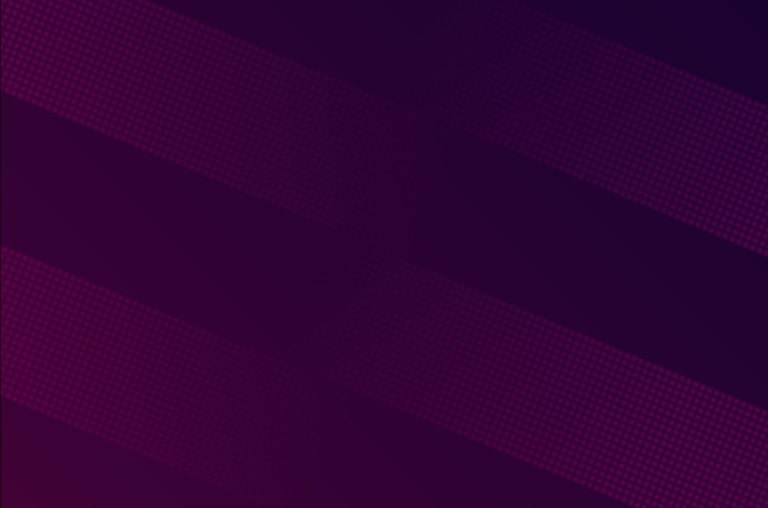
Give the GLSL for this background, as a Shadertoy shader.

```glsl
// Dark plum-to-indigo diagonal gradient crossed by slanted halftone stripes.
// A rotated frame gives the stripes and dot grid; alternate stripes fade
// toward the middle from the left or from the right.

// Soft round dots on a square grid, one per unit cell.
float halftone(vec2 grid) {
    return 1.0 - smoothstep(0.08, 0.58, length(fract(grid) - 0.5));
}

void mainImage(out vec4 fragColor, in vec2 fragCoord) {
    vec2 p = fragCoord / iResolution.y;
    float aspect = iResolution.x / iResolution.y;
    float pixel = 1.0 / iResolution.y;

    // Background gradient, lower left to upper right
    float diagonal = (p.x + p.y) / (aspect + 1.0);
    vec3 color = mix(vec3(0.265, 0.008, 0.212), vec3(0.10, 0.006, 0.188),
                     pow(diagonal, 0.74));

    // Stripe frame: x runs along the stripes, y across them
    vec2 down = vec2(p.x, 1.0 - p.y);
    vec2 axis = vec2(0.9233, 0.3841);
    vec2 slant = vec2(dot(down, axis), dot(down, vec2(-axis.y, axis.x)));

    // Alternating stripes with smooth edges
    float stripeWidth = 0.2775;
    float stripe = (slant.y + 0.1120) / stripeWidth;
    float edge = abs(mod(stripe + 0.5, 2.0) - 1.0) - 0.5;
    float softness = 0.8 * pixel / stripeWidth;
    float leftStripe = 1.0 - smoothstep(-softness, softness, edge);

    // Each kind of stripe is strongest at its own side
    float leftFade = clamp((0.95 - slant.x) / 0.92, 0.0, 1.0);
    float rightFade = clamp((slant.x - 0.78) / 0.77, 0.0, 1.0);
    float strength = mix(rightFade, leftFade, leftStripe);

    // Magenta halftone over a faint even tint
    vec2 grid = vec2(slant.x / stripeWidth, stripe) * 19.0;
    float ink = 0.17 + 0.46 * halftone(grid);
    color += strength * ink * vec3(0.27, 0.012, 0.13);

    // Thin dark border on the left
    color *= mix(0.5, 1.0, smoothstep(0.001, 0.004, p.x));

    fragColor = vec4(color, 1.0);
}
```
